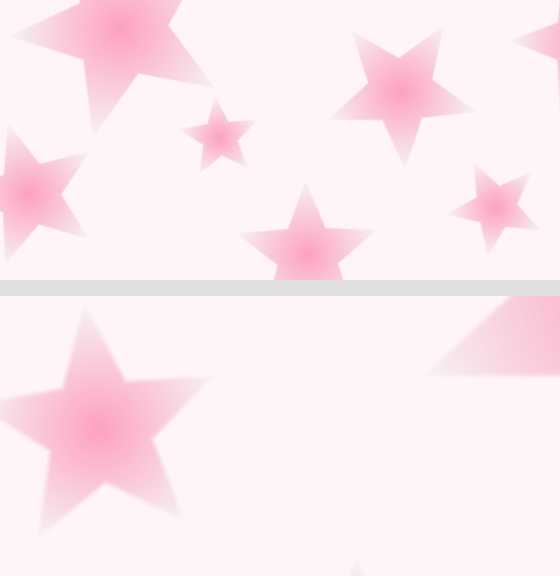
Top: the whole. Bottom: its middle third, enlarged.
A WebGL 2 fragment shader for this pattern:

```glsl
#version 300 es
precision highp float;

uniform vec2 u_resolution;
out vec4 fragColor;

const float TAU = 6.2831853;

float hash(float n) {
    return fract(sin(n * 12.9898) * 43758.5453);
}

// Signed distance to the edges of a five-pointed star
float starDistance(vec2 p, float radius, float turn) {
    float sector = TAU / 5.0;
    float angle = abs(mod(atan(p.y, p.x) - turn, sector) - 0.5 * sector);
    vec2 folded = length(p) * vec2(cos(angle), sin(angle));
    vec2 edgeNormal = normalize(vec2(0.253, 0.652));
    return dot(folded - vec2(radius, 0.0), edgeNormal);
}

void main() {
    vec2 uv = gl_FragCoord.xy / u_resolution.y;
    vec3 blush = vec3(1.0, 0.962, 0.971);
    vec3 rose = vec3(0.995, 0.63, 0.755);
    vec3 paleTip = vec3(0.965, 0.95, 0.96);
    vec3 color = blush;

    // Stars on a slanted lattice, slightly jittered
    for (int i = 0; i < 7; i++) {
        float n = float(i);
        vec2 jitter = vec2(hash(n + 1.3), hash(n + 21.7)) - 0.5;
        vec2 center = vec2(0.11 + 0.33 * n, fract(0.32 + 0.587 * n)) + 0.04 * jitter;

        // Medium, large and small stars take turns; sizes drift to the right
        vec3 sizes = vec3(0.265, 0.44, 0.13) + vec3(0.0, -0.04, 0.01) * n;
        float radius = sizes[i % 3];
        float turn = TAU / 5.0 * hash(n + 47.1);

        // Radial glow fading towards the tips
        vec2 p = uv - center;
        vec3 glow = mix(rose, paleTip, min(length(p) / radius, 1.0));
        float coverage = 1.0 - smoothstep(-0.005, 0.005, starDistance(p, radius, turn));
        color = mix(color, glow, coverage);
    }

    fragColor = vec4(color, 1.0);
}
```
